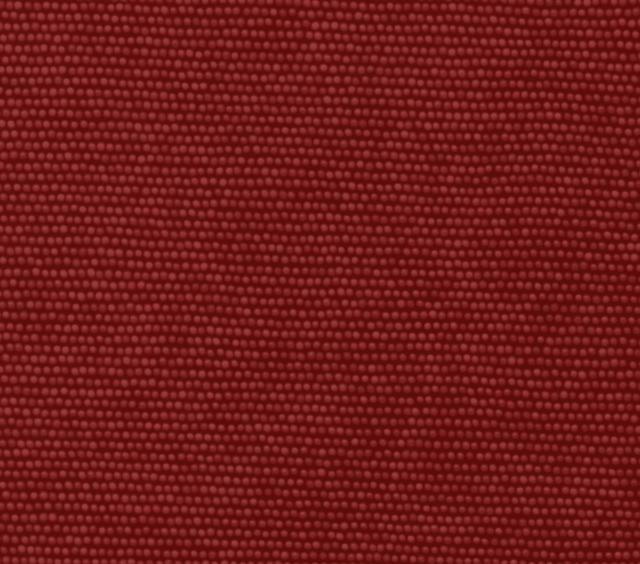
Write a Shadertoy shader that draws this texture.

```glsl
#define COLUMNS 70.0
#define ROWS 53.0
#define ROW_SLOPE 0.034
#define WOBBLE 0.35
#define JITTER 0.16
#define KNOT_RADIUS vec2(0.57, 0.47)
#define FIBRE 0.10
#define SHADOW_RED vec3(0.365, 0.050, 0.035)
#define BODY_RED vec3(0.450, 0.098, 0.100)
#define LIGHT_RED vec3(0.600, 0.235, 0.250)

float hash(vec2 p) {
    vec3 q = fract(vec3(p.xyx) * 0.1031);
    q += dot(q, q.yzx + 33.33);
    return fract((q.x + q.y) * q.z);
}

float noise(vec2 p) {
    vec2 i = floor(p), f = fract(p);
    f = f * f * (3.0 - 2.0 * f);
    return mix(mix(hash(i), hash(i + vec2(1, 0)), f.x),
               mix(hash(i + vec2(0, 1)), hash(i + vec2(1, 1)), f.x), f.y);
}

// Brightness of one raised thread crossing; q is measured from its centre
float knot(vec2 q, vec2 id) {
    float size = 0.92 + 0.18 * hash(id + 11.0);
    q.x += q.y * 0.25 * (hash(id + 23.0) - 0.3);
    vec2 e = q / (KNOT_RADIUS * size);
    float body = 1.0 - smoothstep(0.30, 1.12, length(e));
    float lit = 0.76 + 0.24 * clamp(e.y - 0.3 * e.x, -1.0, 1.0);
    float tone = 0.82 + 0.36 * hash(id + 37.0);

    // Small sheen near the upper edge, strong on a few crossings
    vec2 s = (q - vec2(-0.06, 0.15)) / vec2(0.26, 0.16);
    float sheen = exp(-dot(s, s)) * (0.10 + 0.32 * pow(hash(id + 51.0), 4.0));
    return body * lit * tone + sheen;
}

// Staggered rows of crossings with uneven spacing
float weave(vec2 p) {
    float height = 0.0;
    float baseRow = floor(p.y);
    for (int j = -1; j <= 1; j++) {
        float row = baseRow + float(j);
        float shift = 0.5 * mod(row, 2.0) + 0.25 * hash(vec2(row, 71.0));
        float baseColumn = floor(p.x - shift);
        for (int i = -1; i <= 1; i++) {
            vec2 id = vec2(baseColumn + float(i), row);
            vec2 offset = vec2(hash(id + 3.0), hash(id + 7.0)) - 0.5;
            vec2 centre = id + vec2(shift + 0.5, 0.5) + JITTER * offset;
            height = max(height, knot(p - centre, id + 100.0));
        }
    }
    return height;
}

void mainImage(out vec4 fragColor, in vec2 fragCoord) {
    vec2 uv = fragCoord / iResolution.xy;

    // Tilted, gently wavering cloth coordinates
    vec2 p = vec2(uv.x - 0.02 * uv.y, uv.y + ROW_SLOPE * uv.x);
    p *= vec2(COLUMNS, ROWS);
    p += WOBBLE * (vec2(noise(uv * 9.0), noise(uv * 7.0 + 40.0)) - 0.5);

    float tone = 0.03 + 0.91 * weave(p);

    // Fibre grain and uneven dye
    tone += FIBRE * (noise(p * vec2(2.5, 5.0) + 90.0) - 0.5);
    tone += 0.08 * (noise(uv * 14.0 + 20.0) - 0.5);

    // Light falls from the upper left
    tone += 0.10 * (0.5 - uv.x) + 0.06 * (uv.y - 0.5);
    tone = clamp(tone, 0.0, 1.0);

    vec3 color = mix(SHADOW_RED, BODY_RED, smoothstep(0.0, 0.45, tone));
    color = mix(color, LIGHT_RED, smoothstep(0.32, 1.08, tone));
    fragColor = vec4(color, 1.0);
}
```
